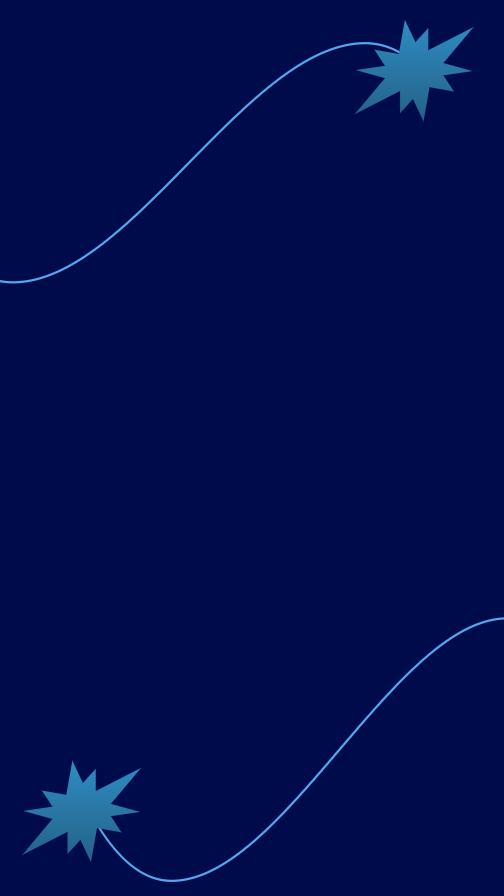
A Shadertoy shader for this background:

```glsl
// Two jagged blue bursts, each trailing a thin S-curve, on a deep navy field.

// Half outline of the burst in hundredths of the width; the rest is its point mirror.
const vec2 HALF_BURST[10] = vec2[10](
    vec2(-1.85, 10.07), vec2(0.25, 5.65), vec2(2.8, 8.45), vec2(2.8, 4.05),
    vec2(11.8, 8.65), vec2(5.8, 1.5), vec2(11.6, -0.1), vec2(5.8, -0.95),
    vec2(7.9, -4.15), vec2(3.05, -3.3));

vec2 burstVertex(int i) {
    return 0.01 * (i % 20 < 10 ? HALF_BURST[i % 10] : -HALF_BURST[i % 10]);
}

// Signed distance to the burst polygon
float burstDistance(vec2 p) {
    float nearest = 1e3, side = 1.0;
    for (int i = 0; i < 20; i++) {
        vec2 a = burstVertex(i), b = burstVertex(i + 1);
        vec2 edge = b - a, toP = p - a;
        vec2 gap = toP - edge * clamp(dot(toP, edge) / dot(edge, edge), 0.0, 1.0);
        nearest = min(nearest, dot(gap, gap));
        bool crosses = (a.y > p.y) != (b.y > p.y);
        if (crosses && p.x < a.x + edge.x * toP.y / edge.y) side = -side;
    }
    return side * sqrt(nearest);
}

// Distance to a cubic S-curve that turns at its low and high points
float curveDistance(vec2 p, vec2 low, vec2 high) {
    vec2 span = high - low;
    float t = (p.x - low.x) / span.x;
    t += 0.12 * (t - clamp(t, 0.0, 1.0)); // tighter bend past the turns
    float height = low.y + span.y * t * t * (3.0 - 2.0 * t);
    float slope = span.y / span.x * 6.0 * t * (1.0 - t);
    return abs(p.y - height) / sqrt(1.0 + slope * slope);
}

float coverage(float d, float pixel) {
    return clamp(0.5 - d / pixel, 0.0, 1.0);
}

void paintBurst(inout vec3 color, vec2 p, float pixel) {
    vec3 fill = mix(vec3(0.14, 0.38, 0.53), vec3(0.18, 0.55, 0.76),
                    clamp(p.y / 0.2 + 0.5, 0.0, 1.0));
    color = mix(color, fill, coverage(burstDistance(p), pixel));
}

void mainImage(out vec4 fragColor, in vec2 fragCoord) {
    vec2 p = fragCoord / iResolution.x; // canvas width is one unit
    float pixel = 1.0 / iResolution.x;
    vec3 color = vec3(0.0, 0.045, 0.295);

    // Curves, ending beneath the bursts
    float upper = max(curveDistance(p, vec2(0.0255, 1.2176), vec2(0.7245, 1.6921)) - 0.0022,
                      p.x - 0.8);
    float lower = max(curveDistance(p, vec2(0.3403, 0.0301), vec2(1.007, 0.5509)) - 0.0022,
                      0.185 - p.x);
    color = mix(color, vec3(0.33, 0.65, 0.93), coverage(min(upper, lower), pixel));

    // Bursts
    paintBurst(color, p - vec2(0.8218, 1.6377), pixel);
    paintBurst(color, p - vec2(0.162, 0.1678), pixel);

    fragColor = vec4(color, 1.0);
}
```
